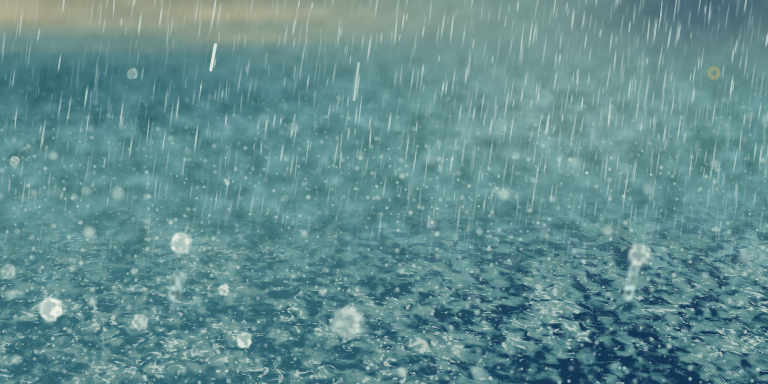
Write a Shadertoy shader that draws this texture.

```glsl
float hash(vec2 p) {
    vec3 q = fract(p.xyx * 0.1031);
    q += dot(q, q.yzx + 33.33);
    return fract((q.x + q.y) * q.z);
}

float noise(vec2 p) {
    vec2 i = floor(p), f = fract(p);
    f = f * f * (3.0 - 2.0 * f);
    return mix(mix(hash(i), hash(i + vec2(1, 0)), f.x),
               mix(hash(i + vec2(0, 1)), hash(i + vec2(1, 1)), f.x), f.y);
}

float fbm(vec2 p) {
    float sum = 0.0, amp = 0.53;
    for (int i = 0; i < 4; i++) {
        sum += amp * noise(p);
        p = mat2(1.6, 1.1, -1.1, 1.6) * p + 17.3;
        amp *= 0.5;
    }
    return sum;
}

// Soft elliptical glow
float glow(vec2 p, vec2 centre, vec2 size) {
    vec2 d = (p - centre) / size;
    return exp(-dot(d, d));
}

// Blurred distance: pale bank, dark far water, mist on the right
vec3 backdrop(vec2 p) {
    vec3 col = mix(vec3(0.27, 0.47, 0.50), vec3(0.35, 0.55, 0.56), smoothstep(0.0, 0.4, p.y));
    col = mix(col, vec3(0.48, 0.60, 0.57), 0.9 * smoothstep(0.72, 0.96, p.y));
    col = mix(col, vec3(0.21, 0.42, 0.46), 0.8 * glow(p, vec2(0.15, 0.78), vec2(0.65, 0.10)));
    col = mix(col, vec3(0.52, 0.65, 0.63), 0.6 * glow(p, vec2(1.48, 0.73), vec2(0.42, 0.20)));
    float bands = noise(p * vec2(3.0, 30.0));
    float bank = smoothstep(0.85, 0.97, p.y + 0.06 * (bands - 0.5))
               * (1.0 - smoothstep(0.4, 1.4, p.x));
    col = mix(col, mix(vec3(0.56, 0.58, 0.49), vec3(0.76, 0.72, 0.60), bands), 0.9 * bank);
    col = mix(col, vec3(0.25, 0.38, 0.44), 0.9 * glow(p, vec2(1.85, 1.0), vec2(0.30, 0.13)));
    float middle = smoothstep(0.15, 0.4, p.y) * (1.0 - smoothstep(0.65, 0.9, p.y));
    return col + (fbm(p * vec2(24.0, 32.0)) - 0.5) * mix(0.08, 0.28, middle);
}

// Fine choppy surface with froth, sharpest in the near half
vec3 water(vec3 col, vec2 p) {
    vec2 q = vec2(58.0 * (p.x - 1.0), 165.0) / (1.6 - p.y);
    q += 0.9 * vec2(noise(q * 0.7), noise(q * 0.7 + 40.0));
    q.y += 0.2 * q.x;
    float near = 1.0 - smoothstep(0.15, 0.55, p.y);
    float right = smoothstep(0.5, 1.6, p.x);
    vec2 clumps[7] = vec2[7](vec2(0.53, 0.09), vec2(1.44, 0.22), vec2(0.22, 0.31),
        vec2(1.93, 0.12), vec2(1.15, 0.10), vec2(1.47, 0.13), vec2(0.90, 0.14));
    float froth = 0.6 * fbm(p * vec2(12.0, 20.0) + 5.0) - 0.34;
    for (int i = 0; i < 7; i++) froth += 0.17 * glow(p, clumps[i], vec2(0.08, 0.045));
    froth -= 0.15 * glow(p, vec2(1.58, 0.03), vec2(0.25, 0.06));
    float wave = fbm(q) + 0.6 * froth;
    float trough = 1.0 - smoothstep(0.26, 0.54, wave);
    vec3 deep = mix(vec3(0.12, 0.33, 0.40), vec3(0.06, 0.20, 0.32), right);
    col = mix(col, deep, trough * near * mix(0.6, 0.95, right));
    col = mix(col, vec3(0.50, 0.64, 0.62), 0.7 * near * smoothstep(0.45, 0.75, wave));
    float foam = smoothstep(0.55, 0.82, fbm(q * 2.1 + 9.0) + 0.7 * froth);
    return mix(col, vec3(0.78, 0.83, 0.79), 0.8 * foam * near);
}

// Out-of-focus splashes and small glints
float splashes(vec2 p) {
    float light = 0.0;
    for (int i = 0; i < 5; i++) {
        float layer = float(i);
        vec2 g = p * (11.0 + 9.0 * layer) + layer * 7.7, id = floor(g);
        vec2 centre = 0.3 + 0.4 * vec2(hash(id + 3.0), hash(id + 71.0));
        float radius = mix(0.07, 0.22, hash(id + 19.0));
        float disc = 1.0 - smoothstep(radius * 0.3, radius + 0.07, length(fract(g) - centre));
        light += disc * pow(hash(id + 131.0), 5.0) * 0.75;
    }
    return light * (1.0 - smoothstep(0.5, 0.88, p.y));
}

// Slanted streaks, denser toward the upper right
float rain(vec2 p) {
    float light = 0.0;
    for (int i = 0; i < 7; i++) {
        float layer = float(i);
        vec2 freq = vec2(20.0 + 6.0 * layer, 5.0 + 0.8 * layer);
        vec2 g = vec2(p.x - (0.08 + 0.014 * layer) * p.y, p.y) * freq + layer * 13.0;
        float column = floor(g.x);
        g.y += 9.0 * hash(vec2(column, layer));
        vec2 id = vec2(column, floor(g.y)) + layer * 57.0;
        vec2 d = abs(fract(g) - vec2(0.25 + 0.5 * hash(id), 0.5)) / freq;
        float halfLength = mix(0.012, 0.052, hash(id + 23.0));
        float halfWidth = mix(0.0008, 0.0024, hash(id + 47.0));
        float streak = (1.0 - smoothstep(halfWidth * 0.3, halfWidth + 0.002, d.x))
                     * (1.0 - smoothstep(halfLength * 0.2, halfLength, d.y));
        light += streak * pow(hash(id + 91.0), mix(6.0, 2.8, smoothstep(0.5, 1.5, p.x)));
    }
    return 0.75 * light * smoothstep(0.2, 0.65, p.y);
}

// Glassy bead with a mottled core
vec3 bead(vec3 col, vec2 p, vec4 drop) {
    vec2 d = (p - drop.xy) / drop.z;
    float r = length(d) + 0.3 * (noise(d * 2.5 + drop.xy * 50.0) - 0.5);
    float sparkle = smoothstep(0.3, 0.75, noise(d * 3.0 + drop.yx * 90.0));
    float shine = drop.w * (0.55 + 0.25 * smoothstep(0.45, 0.8, r) + 0.5 * sparkle);
    vec3 tint = mix(vec3(0.38, 0.55, 0.55), vec3(0.95, 0.96, 0.91), min(shine, 1.0));
    return mix(col, tint, (1.0 - smoothstep(0.65, 1.1, r)) * (0.35 + 0.6 * drop.w));
}

float slash(vec2 p, vec2 a, vec2 b, float width) {
    vec2 d = b - a, q = p - a;
    float dist = length(q - d * clamp(dot(q, d) / dot(d, d), 0.0, 1.0));
    return 1.0 - smoothstep(width * 0.4, width + 0.002, dist);
}

void mainImage(out vec4 fragColor, in vec2 fragCoord) {
    vec2 p = fragCoord / iResolution.y;
    vec3 col = water(backdrop(p), p);
    col = mix(col, vec3(0.78, 0.85, 0.81), min(splashes(p), 0.85));
    col = mix(col, vec3(0.80, 0.86, 0.84), min(rain(p), 0.8));

    // Rising jets below the beads
    float jet = slash(p, vec2(1.635, 0.23), vec2(1.655, 0.31), 0.018)
              + slash(p, vec2(0.455, 0.23), vec2(0.465, 0.28), 0.021);
    col = mix(col, vec3(0.60, 0.72, 0.70) + 0.5 * (noise(p * 80.0) - 0.5), 0.8 * min(jet, 1.0));

    // Large drops: position, radius, brightness
    vec4 drops[10] = vec4[10](
        vec4(0.471, 0.367, 0.030, 0.95), vec4(0.133, 0.195, 0.034, 1.0),
        vec4(0.023, 0.294, 0.022, 0.65), vec4(1.667, 0.336, 0.033, 0.75),
        vec4(0.904, 0.160, 0.046, 0.70), vec4(0.635, 0.115, 0.024, 0.90),
        vec4(0.365, 0.161, 0.023, 0.75), vec4(0.346, 0.808, 0.016, 0.60),
        vec4(0.583, 0.245, 0.016, 0.80), vec4(0.038, 0.580, 0.014, 0.70));
    for (int i = 0; i < 10; i++) col = bead(col, p, drops[i]);

    // Bright near streaks and an amber ring
    float streak = slash(p, vec2(0.549, 0.818), vec2(0.561, 0.883), 0.004)
                 + 0.6 * slash(p, vec2(0.922, 0.74), vec2(0.934, 0.835), 0.003);
    col = mix(col, vec3(0.93, 0.95, 0.91), min(streak, 0.9));
    float ring = abs(length(p - vec2(1.859, 0.81)) - 0.012);
    col = mix(col, vec3(0.66, 0.66, 0.46), 0.65 * (1.0 - smoothstep(0.002, 0.009, ring)));
    fragColor = vec4(clamp(col, 0.0, 1.0), 1.0);
}
```
